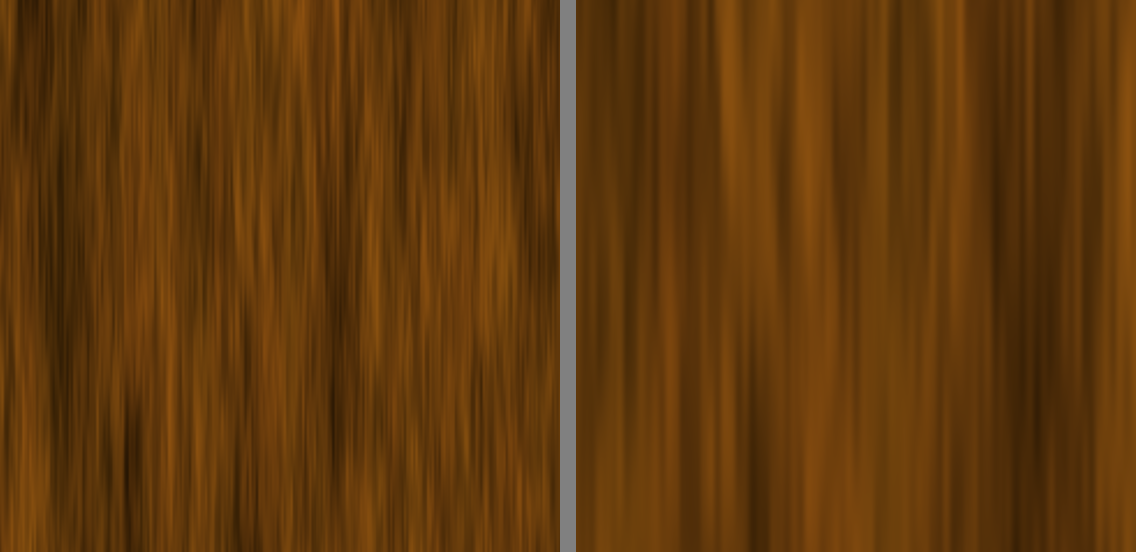
Left, the full canvas; right, a detail of the centre.
A Shadertoy shader for this texture:

```glsl
#define WOOD_COLOR vec3(0.362, 0.209, 0.040)
#define CONTRAST 0.345
#define HUE_SHIFT 0.03
#define OCTAVES 5
#define BASE_FREQ vec2(13.0, 1.7)
#define FREQ_GROWTH vec2(2.07, 1.6)
#define BASE_WEIGHT 0.56
#define WEIGHT_DECAY 0.96

float hash(vec2 p) {
    vec3 q = fract(vec3(p.xyx) * 0.1031);
    q += dot(q, q.yzx + 33.33);
    return fract((q.x + q.y) * q.z);
}

// Smooth random values along one vertical fibre, from -1 to 1
float fibre(float column, float y, float seed) {
    y += 40.0 * hash(vec2(column, seed + 7.0));
    float row = floor(y);
    float t = smoothstep(0.0, 1.0, y - row);
    vec2 cell = vec2(column + 57.0 * seed, row + 13.0 * seed);
    return 2.0 * mix(hash(cell), hash(cell + vec2(0.0, 1.0)), t) - 1.0;
}

// Neighbouring fibres blended, each with its own vertical offset
float streaks(vec2 p, float seed) {
    float column = floor(p.x);
    float t = smoothstep(0.0, 1.0, p.x - column);
    return mix(fibre(column, p.y, seed), fibre(column + 1.0, p.y, seed), t);
}

// Long broad bands down to short thin fibres
float woodGrain(vec2 p) {
    vec2 freq = BASE_FREQ;
    float weight = BASE_WEIGHT;
    float sum = 0.0;
    for (int i = 0; i < OCTAVES; i++) {
        float seed = float(i) + 1.0;
        sum += weight * streaks(p * freq + 0.37 * seed, seed);
        freq *= FREQ_GROWTH;
        weight *= WEIGHT_DECAY;
    }
    return sum;
}

void mainImage(out vec4 fragColor, in vec2 fragCoord) {
    vec2 uv = fragCoord / iResolution.y;

    // Brightness of the grain
    float shade = max(1.0 + CONTRAST * woodGrain(uv), 0.35);
    vec3 color = WOOD_COLOR * shade;

    // Some streaks lean to red, others to yellow
    float hue = streaks(uv * vec2(38.0, 3.0), 11.0);
    color.g *= 1.0 + HUE_SHIFT * hue;

    // Dark fibres lose blue a little faster
    color.b *= mix(0.8, 1.0, smoothstep(0.6, 1.0, shade));

    fragColor = vec4(color, 1.0);
}
```
